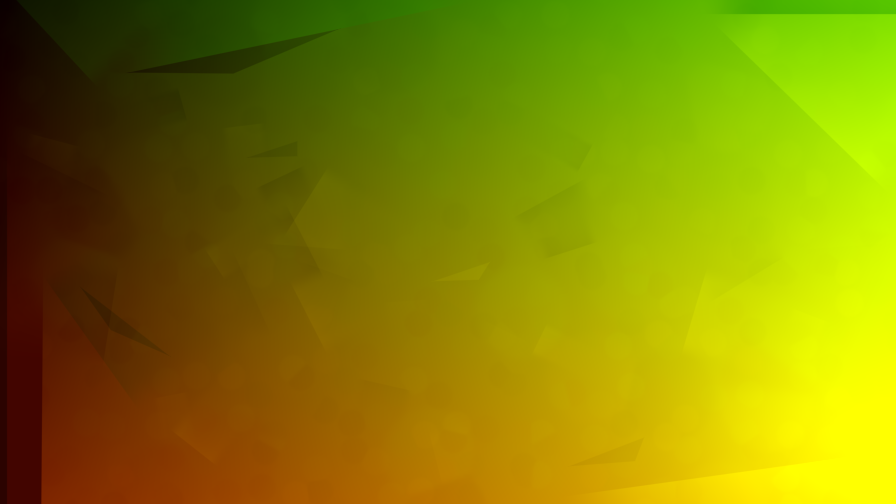
Write a WebGL 1 fragment shader that draws this background.

```glsl
precision highp float;
// Warm-to-green abstract backdrop: a smooth 3x3 colour surface running from
// black and rust on the left to lime and yellow on the right. Soft cells bend
// the surface into facets; fading creases and thin shards add broken edges.

#define ASPECT 1.7778
#define CELL_SCALE 15.0
#define CELL_SHIFT 0.026
#define CELL_HARDNESS 55.0
#define CREASE_COUNT 26
#define CREASE_STRENGTH 0.035
#define GLOW_CENTER vec2(1.62, 0.13)

uniform vec2 u_resolution;

float softEdge; // antialiasing half width in canvas heights

vec2 hash2(vec2 p) {
  vec3 q = fract(vec3(p.xyx) * vec3(0.1031, 0.103, 0.0973));
  q += dot(q, q.yzx + 33.33);
  return fract((q.xx + q.yz) * q.zy);
}

float cover(float d) {
  return smoothstep(-softEdge, softEdge, d);
}

// Parabola through three values at t = 0, 0.5 and 1.
vec2 curve(vec2 a, vec2 b, vec2 c, float t) {
  return a * (1.0 - t) * (1.0 - 2.0 * t) + b * 4.0 * t * (1.0 - t) + c * t * (2.0 * t - 1.0);
}

// Red and green of the underlying colour surface.
vec2 surface(vec2 uv) {
  vec2 bottom = curve(vec2(0.47, 0.12), vec2(0.74, 0.47), vec2(1.0, 0.95), uv.x);
  vec2 middle = curve(vec2(0.22, 0.02), vec2(0.53, 0.53), vec2(0.84, 0.99), uv.x);
  vec2 top = curve(vec2(0.04, 0.0), vec2(0.24, 0.49), vec2(0.47, 0.87), uv.x);
  return curve(bottom, middle, top, uv.y);
}

// Nearly constant random offset inside each soft-bordered cell.
vec2 cellOffset(vec2 p) {
  vec2 cell = floor(p);
  vec2 sum = vec2(0.0);
  float total = 0.0001;
  for (int j = -1; j <= 1; j++) {
    for (int i = -1; i <= 1; i++) {
      vec2 id = cell + vec2(float(i), float(j));
      vec2 away = id + hash2(id + 7.0) - p;
      float weight = exp(-CELL_HARDNESS * dot(away, away));
      sum += weight * (hash2(id + 91.0) - 0.5);
      total += weight;
    }
  }
  return sum / total;
}

// Sharp along a-b, fading out over the given width to its left.
float crease(vec2 p, vec2 a, vec2 b, float width) {
  vec2 dir = normalize(b - a);
  float along = dot(p - a, dir) / length(b - a);
  float d = dot(p - a, vec2(-dir.y, dir.x));
  float ends = smoothstep(0.0, 0.2, along) * (1.0 - smoothstep(0.8, 1.0, along));
  return cover(d) * exp(-max(d, 0.0) / width) * ends;
}

float leftOf(vec2 p, vec2 a, vec2 b) {
  vec2 dir = normalize(b - a);
  return dot(p - a, vec2(-dir.y, dir.x));
}

// Triangle with counter-clockwise corners.
float shard(vec2 p, vec2 a, vec2 b, vec2 c) {
  return cover(min(leftOf(p, a, b), min(leftOf(p, b, c), leftOf(p, c, a))));
}

void main() {
  vec2 uv = gl_FragCoord.xy / u_resolution;
  vec2 p = uv * vec2(ASPECT, 1.0);
  softEdge = 0.8 / u_resolution.y;

  // Faceted colour surface, calmer toward the top.
  vec2 shift = cellOffset(p * CELL_SCALE) + 1.3 * cellOffset(p * CELL_SCALE * 0.3 + 20.0);
  vec2 tone = surface(uv + shift * CELL_SHIFT * mix(1.0, 0.5, uv.y));

  // Scattered faint creases.
  for (int i = 0; i < CREASE_COUNT; i++) {
    vec2 seed = vec2(float(i), 3.0);
    vec2 start = mix(vec2(0.15, 0.08), vec2(1.7, 0.8), hash2(seed));
    vec2 shape = hash2(seed + 40.0);
    float angle = 6.2832 * shape.x;
    vec2 reach = mix(0.07, 0.22, shape.y) * vec2(cos(angle), sin(angle));
    float change = CREASE_STRENGTH * (hash2(seed + 80.0).x - 0.5) * 2.0;
    tone += change * crease(p, start, start + reach, 0.05);
  }

  // Upper left wedge and dark sliver.
  tone += vec2(0.01, 0.06) * crease(p, vec2(0.0, 1.035), vec2(0.2, 0.82), 0.14);
  tone += vec2(-0.03, 0.03) * crease(p, vec2(0.255, 0.856), vec2(0.95, 1.0), 0.12);
  tone -= vec2(0.05, 0.08) * shard(p, vec2(0.255, 0.856), vec2(0.463, 0.854), vec2(0.671, 0.942));
  tone -= 0.03 * shard(p, vec2(0.49, 0.687), vec2(0.59, 0.69), vec2(0.59, 0.72));

  // Upper right band and bright diagonal.
  tone -= vec2(0.17, 0.12) * crease(p, vec2(1.38, 0.972), vec2(2.1, 0.972), 0.12);
  tone += vec2(0.06, 0.06) * crease(p, vec2(1.41, 0.96), vec2(1.77, 0.61), 0.15);

  // Interior folds.
  tone += 0.035 * crease(p, vec2(0.655, 0.675), vec2(0.56, 0.525), 0.08);
  tone += 0.035 * crease(p, vec2(1.405, 0.475), vec2(1.35, 0.29), 0.08);
  tone += 0.03 * shard(p, vec2(0.86, 0.442), vec2(0.95, 0.445), vec2(0.972, 0.48));

  // Lower left folds.
  tone -= vec2(0.05, 0.0) * crease(p, vec2(0.08, 0.46), vec2(0.28, 0.18), 0.1);
  tone -= vec2(0.06, 0.02) * shard(p, vec2(0.16, 0.43), vec2(0.22, 0.345), vec2(0.336, 0.294));

  // Lower right glow, wedge and floor.
  vec2 fromGlow = p - GLOW_CENTER;
  tone += vec2(0.07, 0.09) * exp(-14.0 * dot(fromGlow, fromGlow));
  tone -= 0.03 * shard(p, vec2(1.13, 0.075), vec2(1.26, 0.085), vec2(1.278, 0.132));
  tone += vec2(0.05, 0.07) * crease(p, vec2(2.0, 0.137), vec2(1.1, 0.012), 0.15);

  // Dark border strips along the left side.
  float strip = cover(0.082 + 0.008 * uv.y - p.x) * (1.0 - smoothstep(0.28, 0.5, uv.y));
  tone = mix(tone, vec2(0.26, 0.02), strip);
  tone *= 1.0 - 0.35 * cover(0.014 - p.x) * (1.0 - smoothstep(0.5, 0.8, uv.y));

  gl_FragColor = vec4(clamp(tone, 0.0, 1.0), 0.0, 1.0);
}
```
